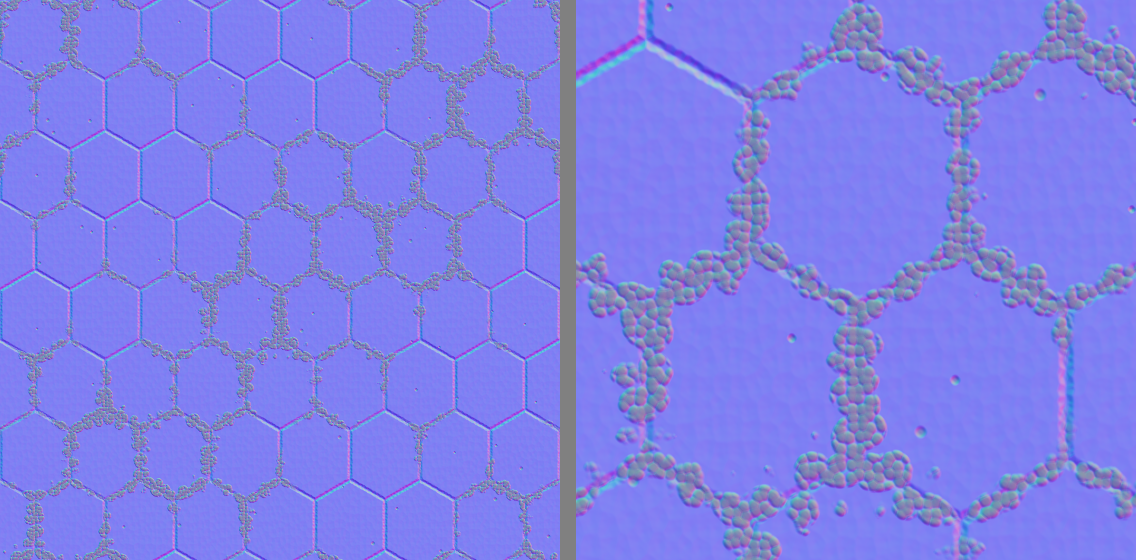
Left: the whole. Right: its middle third, enlarged.
This texture map is drawn by a Shadertoy shader. Its source:

```glsl
// Tangent-space normal map of hexagonal paving, eight tiles across and eight down.
// A height field of grooves, grain and crusty growth along the joints is
// differentiated numerically and encoded as colour; every layer wraps at the border.

const float TILES = 8.0;
const float TAU = 6.2831853;
const float GROOVE_WIDTH = 0.038;
const float GROOVE_DEPTH = 0.021;
const vec3 CRUST_COLOR = vec3(0.50, 0.52, 0.62);

vec3 hash3(vec2 p) {
    vec3 q = fract(p.xyx * vec3(0.1031, 0.1030, 0.0973));
    q += dot(q, q.yxz + 33.33);
    return fract((q.xxy + q.yzz) * q.zyx);
}

// Wrapping cellular noise: x = distance to nearest point, y = random id of it.
vec2 cellular(vec2 p, vec2 scale, float seed) {
    p *= scale;
    vec2 cell = floor(p);
    vec2 nearest = vec2(9.0, 0.0);
    for (int j = -1; j <= 1; j++) {
        for (int i = -1; i <= 1; i++) {
            vec2 neighbour = cell + vec2(i, j);
            vec3 rnd = hash3(mod(neighbour, scale * TILES) + seed);
            float dist = length(neighbour + 0.15 + 0.7 * rnd.xy - p);
            if (dist < nearest.x) nearest = vec2(dist, rnd.z);
        }
    }
    return nearest;
}

// Distance from inside one upright hexagon of unit width to its border.
float hexInset(vec2 q) {
    q = abs(q);
    return min(0.5 - q.x, 0.558 - dot(q, vec2(0.5, 0.866)));
}

// Two interleaved lattices make the staggered rows.
float jointDistance(vec2 p) {
    vec2 period = vec2(1.0, 2.0);
    vec2 evenRow = mod(p + vec2(0.5, 0.5), period) - 0.5 * period;
    vec2 oddRow = mod(p + vec2(0.0, -0.5), period) - 0.5 * period;
    return max(hexInset(evenRow), hexInset(oddRow));
}

// Broad diagonal band of growth, broken up by finer waves.
float growthAmount(vec2 uv) {
    float band = cos(TAU * (uv.x - uv.y - 0.05));
    float patches = sin(TAU * (2.0 * uv.x + 3.0 * uv.y) + 0.6);
    float detail = sin(TAU * (5.0 * uv.x - 4.0 * uv.y) + 2.0);
    return clamp(0.36 + 0.30 * band + 0.20 * patches + 0.20 * detail, 0.10, 1.0);
}

// x = height, y = crust coverage, both at p in tile units.
vec2 surface(vec2 p) {
    float clump = cellular(p, vec2(6.0), 3.0).x;
    float grain = cellular(p, vec2(22.0), 17.0).x;
    float stroke = cellular(p, vec2(13.0, 9.0), 41.0).x;
    vec2 speck = cellular(p, vec2(5.0), 71.0);
    float joint = jointDistance(p) + 0.012 * (grain - 0.45);

    // Crust creeps out of the joints in ragged clumps
    float growth = growthAmount(p / TILES);
    float reach = 0.17 * growth * (1.35 - 1.7 * clump);
    float crust = smoothstep(-0.01, 0.03, reach - joint);
    crust *= smoothstep(0.72, 0.38, grain) * smoothstep(0.10, 0.35, growth);

    // Sparse specks on the tile faces
    float speckSize = 0.07 + 0.08 * fract(speck.y * 91.0);
    float pit = step(0.955, speck.y) * smoothstep(speckSize, 0.3 * speckSize, speck.x);

    float groove = smoothstep(0.0, GROOVE_WIDTH, joint);
    float height = GROOVE_DEPTH * groove * (1.0 - 0.45 * growth);
    height += 0.0028 * stroke + 0.0007 * grain;
    height += 0.022 * crust * (1.0 - grain) - 0.012 * pit;
    return vec2(height, max(crust, 0.7 * pit));
}

void mainImage(out vec4 fragColor, in vec2 fragCoord) {
    vec2 p = TILES * fragCoord / iResolution.xy;

    // Central differences, never finer than half a pixel
    float reach = max(0.008, 0.5 * TILES / iResolution.y);
    vec2 east = surface(p + vec2(reach, 0.0));
    vec2 west = surface(p - vec2(reach, 0.0));
    vec2 north = surface(p + vec2(0.0, reach));
    vec2 south = surface(p - vec2(0.0, reach));
    vec2 slope = vec2(east.x - west.x, north.x - south.x) / (2.0 * reach);
    float crust = 0.25 * (east.y + west.y + north.y + south.y);

    // Encode the normal, then grey it where the crust is rough
    vec3 normal = normalize(vec3(-slope, 1.0));
    vec3 color = (0.5 + 0.5 * normal) * vec3(1.0, 1.0, 0.955);
    color = mix(color, CRUST_COLOR, 0.75 * crust);
    fragColor = vec4(color, 1.0);
}
```
